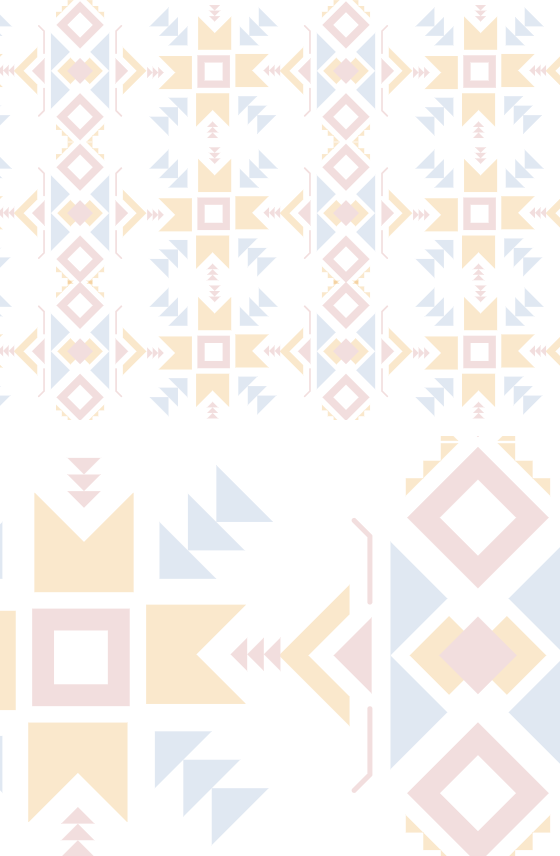
Top, the full canvas; bottom, a detail of the centre.
Give the GLSL for this pattern, as a WebGL 1 fragment shader.

```glsl
precision highp float;
// Pastel woven-style pattern: columns of diamonds alternating with eight-armed stars.

uniform vec2 u_resolution;

// Lengths are in canvas units: the canvas is CANVAS_HEIGHT tall, y points down.
const float CANVAS_HEIGHT = 576.0;
const float REPEAT_X = 364.7;
const float COLUMN_X = 109.8;
const float STAR_X = 293.0;
const float STAR_DROP = 0.9;
const float FIRST_ROW_Y = 97.2;
const float ROW_STEP = 195.1;
const float LAST_ROW_LIFT = 5.6;
const float LINE_HALF_WIDTH = 1.15;
const float STAIR_SIZE = 8.0;
const float ARROW_SIZE = 7.6;
const float LEAF_SIZE = 26.0;
const float LEAF_STEP = 13.0;

const vec3 PAPER = vec3(1.0);
const vec3 CREAM = vec3(0.98, 0.91, 0.80);
const vec3 PINK = vec3(0.95, 0.87, 0.87);
const vec3 BLUE = vec3(0.88, 0.91, 0.95);
const float DIAGONAL = 0.7071;

float coverage(float d) {
  return clamp(0.5 - d * u_resolution.y / CANVAS_HEIGHT, 0.0, 1.0);
}

void paint(inout vec3 color, vec3 ink, float d) {
  color = mix(color, ink, coverage(d));
}

float diamond(vec2 p, float radius) {
  return (abs(p.x) + abs(p.y) - radius) * DIAGONAL;
}

float square(vec2 p, float halfSide) {
  return max(abs(p.x), abs(p.y)) - halfSide;
}

// Triangle with its tip at the origin, widening along +x.
float arrow(vec2 p, float len) {
  return max((abs(p.y) - p.x) * DIAGONAL, p.x - len);
}

// Triangle with its right angle at the origin and legs along +x and +y.
float cornerTriangle(vec2 p, float leg) {
  return max(max(-p.x, -p.y), (p.x + p.y - leg) * DIAGONAL);
}

float segment(vec2 p, vec2 a, vec2 b) {
  vec2 ab = b - a;
  return length(p - a - ab * clamp(dot(p - a, ab) / dot(ab, ab), 0.0, 1.0));
}

float repeatX(float x, float center) {
  return mod(x - center + 0.5 * REPEAT_X, REPEAT_X) - 0.5 * REPEAT_X;
}

void paintColumn(inout vec3 color, vec2 p) {
  p = abs(p);

  // Stairs beyond the diamonds; neighbouring rows darken where they overlap.
  for (int i = 0; i < 3; i++) {
    vec2 corner = vec2(33.0, 81.0) + float(i) * STAIR_SIZE * vec2(-1.0, 1.0);
    float stair = cornerTriangle(corner - p, STAIR_SIZE);
    color *= mix(vec3(1.0), CREAM, coverage(stair));
  }

  // Diamond rings, central diamonds and side wedges.
  vec2 ringPos = p - vec2(0.0, 63.0);
  paint(color, PINK, max(diamond(ringPos, 32.4), -diamond(ringPos, 17.4)));
  paint(color, BLUE, arrow(p - vec2(14.0, 26.0), 26.0));
  paint(color, CREAM, diamond(p - vec2(13.2, 0.0), 18.0));
  paint(color, PINK, diamond(p, 17.8));

  // Outer wedge, bent line and chevron.
  paint(color, PINK, arrow(vec2(66.0 - p.x, p.y), 17.4));
  vec2 bend = vec2(49.4, 54.5);
  float bracket = min(segment(p, vec2(49.4, 24.4), bend),
                      segment(p, bend, vec2(56.6, 61.7)));
  paint(color, PINK, bracket - LINE_HALF_WIDTH);
  float hollow = (p.y + p.x - 77.5) * DIAGONAL;
  paint(color, CREAM, max(arrow(vec2(91.0 - p.x, p.y), 32.3), -hollow));
}

void paintStar(inout vec3 color, vec2 p) {
  paint(color, PINK, max(square(p, 22.3), -square(p, 12.3)));

  // Fold the four arms onto the right-hand one.
  vec2 arm = abs(p.y) > abs(p.x) ? p.yx : p;
  arm *= arm.x < 0.0 ? -1.0 : 1.0;
  arm.y += 1.4;
  float notch = (abs(arm.y) - arm.x + 52.8) * DIAGONAL;
  paint(color, CREAM, max(square(arm - vec2(52.5, 0.0), 22.7), -notch));

  // Small arrows along each arm and stepped leaves along each diagonal.
  float leafStart = min(p.x, p.y) > 0.0 ? 33.8 : 35.9;
  for (int i = 0; i < 3; i++) {
    float n = float(i);
    vec2 arrowTip = vec2(68.4 + n * ARROW_SIZE, 0.0);
    paint(color, PINK, arrow(arm - arrowTip, ARROW_SIZE));
    paint(color, BLUE, cornerTriangle(abs(p) - leafStart - n * LEAF_STEP, LEAF_SIZE));
  }
}

void main() {
  vec2 p = gl_FragCoord.xy * CANVAS_HEIGHT / u_resolution.y;
  p.y = CANVAS_HEIGHT - p.y;
  vec3 color = PAPER;
  for (int row = 0; row < 3; row++) {
    float n = float(row);
    float y = p.y - FIRST_ROW_Y - n * ROW_STEP + LAST_ROW_LIFT * step(1.5, n);
    paintColumn(color, vec2(repeatX(p.x, COLUMN_X), y));
    paintStar(color, vec2(repeatX(p.x, STAR_X), y - STAR_DROP));
  }
  gl_FragColor = vec4(color, 1.0);
}
```
